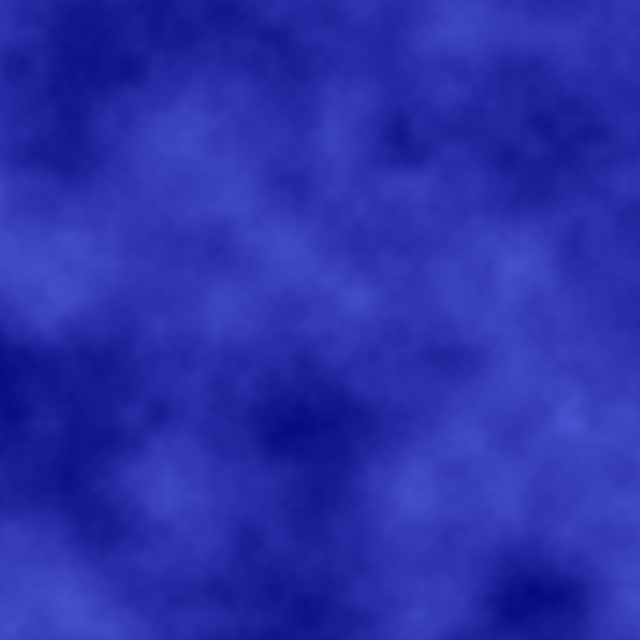
This texture is drawn by a Shadertoy shader. Its source:

```glsl
// Soft, cloudy mottling in deep blue.
// Octaves of smooth value noise are summed, and the sum moves the colour
// along a straight ramp from navy to a lighter violet blue.

const vec3 MEAN_BLUE = vec3(0.160, 0.187, 0.662);
const vec3 BLUE_RANGE = vec3(0.42, 0.42, 0.47);
const float CLOUDS_ACROSS = 5.5;
const int OCTAVES = 6;

// Sine-free hash: lattice point to a value in 0..1
float hash(vec2 cell) {
    vec3 p = fract(vec3(cell.xyx) * 0.1031);
    p += dot(p, p.yzx + 33.33);
    return fract((p.x + p.y) * p.z);
}

// Lattice values blended with a smooth cubic
float valueNoise(vec2 p) {
    vec2 cell = floor(p);
    vec2 blend = smoothstep(0.0, 1.0, fract(p));
    float bottom = mix(hash(cell), hash(cell + vec2(1.0, 0.0)), blend.x);
    float top = mix(hash(cell + vec2(0.0, 1.0)), hash(cell + vec2(1.0)), blend.x);
    return mix(bottom, top, blend.y);
}

// Each octave has twice the frequency and half the weight; result in 0..1
float cloudNoise(vec2 p, int octaves) {
    float sum = 0.0;
    float total = 0.0;
    float weight = 0.5;
    for (int i = 0; i < octaves; i++) {
        sum += weight * valueNoise(p);
        total += weight;
        weight *= 0.5;
        p = 2.0 * p + vec2(17.3, 9.7);
    }
    return sum / total;
}

// Linear ramp around the mean colour
vec3 cloudColour(float level, vec3 mean, vec3 range) {
    return clamp(mean + range * (level - 0.5), 0.0, 1.0);
}

void mainImage(out vec4 fragColor, in vec2 fragCoord) {
    vec2 uv = fragCoord / iResolution.y;
    float level = cloudNoise(uv * CLOUDS_ACROSS + vec2(23.4, 41.8), OCTAVES);
    fragColor = vec4(cloudColour(level, MEAN_BLUE, BLUE_RANGE), 1.0);
}
```
